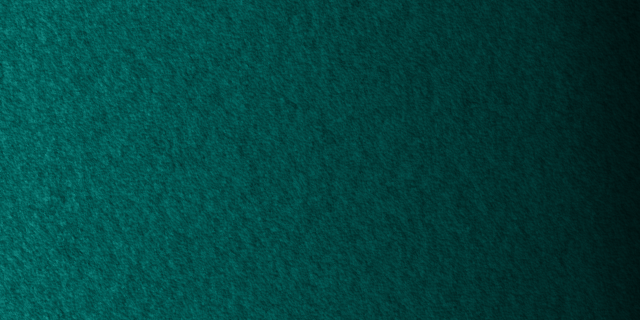
This texture is drawn by a Shadertoy shader. Its source:

```glsl
// Dark teal, finely wrinkled foil paper, lit from the left and fading to near black on the right.

const float LEFT_LEVEL   = 0.393;  // green level at the left border
const float FADE_LINEAR  = 0.205;  // steady loss of light toward the right
const float FADE_CURVE   = 0.065;  // extra loss that grows with distance
const float EDGE_SHADE   = 0.32;   // darkening at the right border
const float GRAIN_ANGLE  = 2.05;   // direction of the fibres, radians
const float GRAIN_SQUASH = 0.78;   // frequency along the fibres against across
const float RELIEF_GAIN  = 1.05;   // contrast of the wrinkles
const float CREASE_DEPTH = 0.14;   // darkness of the scattered creases
const float MOTTLE_DEPTH = 0.022;  // strength of the soft cloudy patches
const float GLITTER      = 0.27;   // strength of the fine bright and dark specks
const float GLITTER_CELLS = 125.0; // specks per canvas height
const float BLUE_RATIO   = 0.945;  // blue against green
const int   OCTAVES      = 4;
const vec2  LIGHT_STEP   = vec2(0.22, 0.32); // relief offset, in cells

vec2 hash2(vec2 p) {
    vec3 h = fract(p.xyx * vec3(0.1031, 0.1030, 0.0973));
    h += dot(h, h.yzx + 33.33);
    return fract((h.xx + h.yz) * h.zy);
}

// Cellular noise: x is the distance to the nearest point, y a random value of its cell.
vec2 cellular(vec2 p) {
    vec2 cell = floor(p), local = fract(p);
    vec2 nearest = vec2(8.0, 0.0);
    for (int j = -1; j <= 1; j++)
    for (int i = -1; i <= 1; i++) {
        vec2 side = vec2(i, j);
        vec2 seed = hash2(cell + side);
        vec2 toPoint = side + seed - local;
        float d = dot(toPoint, toPoint);
        if (d < nearest.x) nearest = vec2(d, fract(seed.x * 7.3 + seed.y * 11.7));
    }
    return vec2(sqrt(nearest.x), nearest.y);
}

mat2 rotation(float a) {
    return mat2(cos(a), -sin(a), sin(a), cos(a));
}

// Layered sines, roughly within -1 to 1.
float waves(vec2 p) {
    float sum = 0.0, weight = 0.5;
    for (int i = 0; i < 5; i++) {
        sum += weight * sin(p.x + 1.7 * sin(p.y * 0.8 + float(i))) * cos(p.y * 0.9 + sin(p.x * 0.7));
        p = rotation(1.1) * p * 1.8 + 3.7;
        weight *= 0.7;
    }
    return sum;
}

// Slope of the wrinkled surface toward the light, summed over several sizes.
float relief(vec2 p) {
    float sum = 0.0, cells = 17.0, weight = 0.13;
    for (int i = 0; i < OCTAVES; i++) {
        vec2 q = p * cells + 17.0 * float(i + 1);
        sum += weight * (cellular(q + LIGHT_STEP).x - cellular(q).x);
        p = rotation(0.4) * p;
        cells *= 2.0;
        weight *= 1.3;
    }
    return sum;
}

// Signed specks: each cell gets its own brightness, with few bright ones.
float glitter(vec2 p) {
    vec2 speck = cellular(p);
    return (speck.y * speck.y - 0.33) * smoothstep(0.85, 0.1, speck.x);
}

// Sparse thin dark folds along the zero lines of a wave field.
float creases(vec2 p) {
    float fold = 1.0 - smoothstep(0.0, 0.17, abs(waves(p * 17.0 + 5.0)));
    float patches = smoothstep(0.15, 0.65, waves(p * 13.0 + 21.0));
    return fold * patches;
}

void mainImage(out vec4 fragColor, in vec2 fragCoord) {
    vec2 uv = fragCoord / iResolution.xy;
    vec2 p = fragCoord / iResolution.y;

    // Broad light
    float level = LEFT_LEVEL - FADE_LINEAR * uv.x - FADE_CURVE * uv.x * uv.x;
    level *= 1.0 - EDGE_SHADE * smoothstep(0.86, 1.02, uv.x + 0.07 * (uv.y - 0.5));

    // Fibre space: x runs along the grain, bent a little by waves
    vec2 bend = vec2(waves(p * 6.0), waves(p * 6.0 + 40.0));
    vec2 grain = rotation(GRAIN_ANGLE) * (p + 0.008 * bend);
    grain.x *= GRAIN_SQUASH;

    // Surface
    float shade = 1.0 + RELIEF_GAIN * relief(grain);
    shade += MOTTLE_DEPTH * (waves(p * 7.0 + 11.0) + 1.5 * waves(p * 24.0));
    shade -= CREASE_DEPTH * creases(grain);

    // Glitter in two sizes, stronger where the light is
    float specks = glitter(grain * GLITTER_CELLS + 71.0);
    specks += 0.7 * glitter(grain * GLITTER_CELLS * 0.53 + 33.0);
    shade += GLITTER * specks * mix(1.1, 0.8, uv.x);

    float green = level * max(shade, 0.0);
    float red = 0.025 * green + 0.45 * max(green - 0.40, 0.0);
    fragColor = vec4(red, green, green * BLUE_RATIO, 1.0);
}
```
